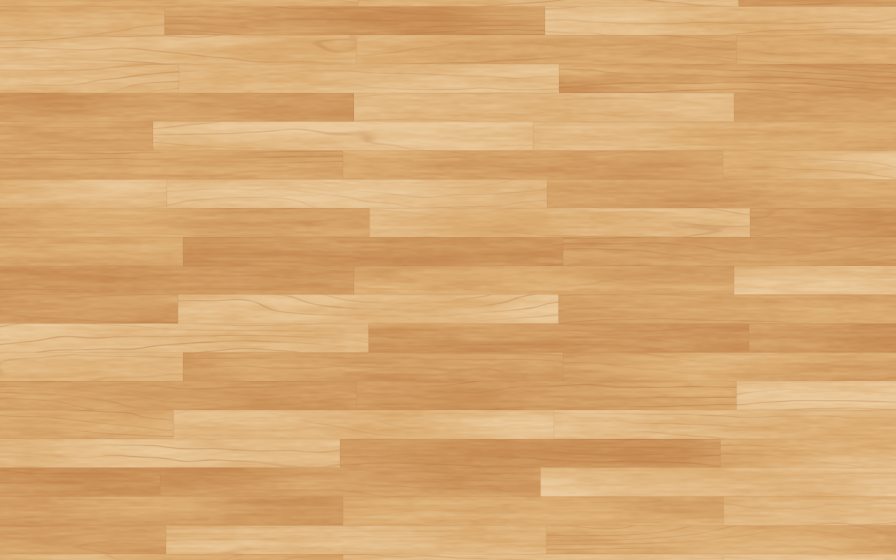
Reproduce this texture procedurally as a Shadertoy shader.

```glsl
#define ROWS 19.42          // plank rows per canvas height
#define ROW_SHIFT 0.8       // part of the lowest row that is cut off
#define PLANK_LENGTH 0.679  // in canvas heights
#define JOINT_JITTER 0.1    // in plank lengths
#define RING_DENSITY 50.0
#define RING_WARP 3.2
#define LINE_WIDTH 0.0021
#define LINE_STRENGTH 0.42
#define SEAM_WIDTH 0.002
#define SEAM_STRENGTH 0.12
#define SAMPLES 2

const vec3 DARK_WOOD = vec3(0.78, 0.55, 0.33);
const vec3 MID_WOOD = vec3(0.86, 0.675, 0.445);
const vec3 LIGHT_WOOD = vec3(0.92, 0.79, 0.61);
const vec3 RING_BROWN = vec3(0.68, 0.43, 0.22);

float hash(vec2 p) {
    return fract(sin(dot(p, vec2(127.1, 311.7))) * 43758.5453);
}

float noise(vec2 p) {
    vec2 cell = floor(p), f = fract(p);
    f = f * f * (3.0 - 2.0 * f);
    float low = mix(hash(cell), hash(cell + vec2(1, 0)), f.x);
    float high = mix(hash(cell + vec2(0, 1)), hash(cell + vec2(1, 1)), f.x);
    return mix(low, high, f.y);
}

// Growth ring height field; its contours are the grain lines
float ringField(vec2 p, vec2 seed) {
    float broad = noise(p * vec2(3.0, 20.0) + seed);
    float ripple = noise(p * vec2(16.0, 70.0) + seed.yx);
    return p.y * RING_DENSITY + RING_WARP * broad + 0.3 * ripple;
}

float ringLines(vec2 p, vec2 seed) {
    const float e = 0.0008;
    float field = ringField(p, seed);
    vec2 slope = vec2(ringField(p + vec2(e, 0), seed),
                      ringField(p + vec2(0, e), seed)) - field;
    float steepness = max(length(slope) / e, 30.0);
    float d = abs(fract(field) - 0.5) / steepness;
    return 1.0 - smoothstep(0.0, LINE_WIDTH, d);
}

vec3 woodRamp(float tone) {
    tone = clamp(tone, 0.0, 1.0) * 2.0;
    return mix(mix(DARK_WOOD, MID_WOOD, min(tone, 1.0)),
               LIGHT_WOOD, max(tone - 1.0, 0.0));
}

vec3 parquet(vec2 p) {
    // Staggered planks
    float y = p.y * ROWS + ROW_SHIFT;
    float row = floor(y);
    float joint = mix(0.923, 0.448, mod(row, 2.0));
    joint += JOINT_JITTER * (hash(vec2(row, 7.0)) - 0.5);
    float x = p.x / PLANK_LENGTH - joint;
    vec2 id = vec2(floor(x), row);
    vec2 size = vec2(PLANK_LENGTH, 1.0 / ROWS);
    vec2 local = fract(vec2(x, y)) * size;
    vec2 seed = 50.0 * vec2(hash(id + 3.1), hash(id + 8.7));

    // Plank tone, drift along the plank, and streaks
    float tone = 0.17 + 0.66 * hash(id + 0.4);
    tone += 0.42 * (noise(local * vec2(4.0, 18.0) + seed.yx) - 0.5);
    tone += 0.22 * (noise(local * vec2(6.0, 80.0) + seed) - 0.5);
    tone += 0.20 * (noise(local * vec2(22.0, 230.0) + seed) - 0.5);
    tone += 0.12 * (noise(local * vec2(70.0, 300.0) + seed.yx) - 0.5);
    vec3 color = woodRamp(tone);

    // Grain lines that fade in and out
    float patches = smoothstep(0.2, 0.75, noise(local * vec2(5.0, 30.0) + seed + 9.0));
    float strength = mix(0.3, 1.0, hash(id + 5.3)) * mix(0.2, 1.0, patches);
    strength *= mix(0.6, 1.0, noise(local * vec2(40.0, 180.0) + seed));
    color = mix(color, RING_BROWN, LINE_STRENGTH * strength * ringLines(local, seed));

    // Faint seams
    vec2 edge = min(local, size - local);
    float seam = 1.0 - smoothstep(0.0, SEAM_WIDTH, min(edge.x, edge.y));
    return mix(color, RING_BROWN, SEAM_STRENGTH * seam);
}

void mainImage(out vec4 fragColor, in vec2 fragCoord) {
    // Average a small grid of samples for smooth edges
    vec3 sum = vec3(0.0);
    for (int j = 0; j < SAMPLES; j++)
    for (int i = 0; i < SAMPLES; i++) {
        vec2 offset = (vec2(i, j) + 0.5) / float(SAMPLES) - 0.5;
        sum += parquet((fragCoord + offset) / iResolution.y);
    }
    fragColor = vec4(sum / float(SAMPLES * SAMPLES), 1.0);
}
```
